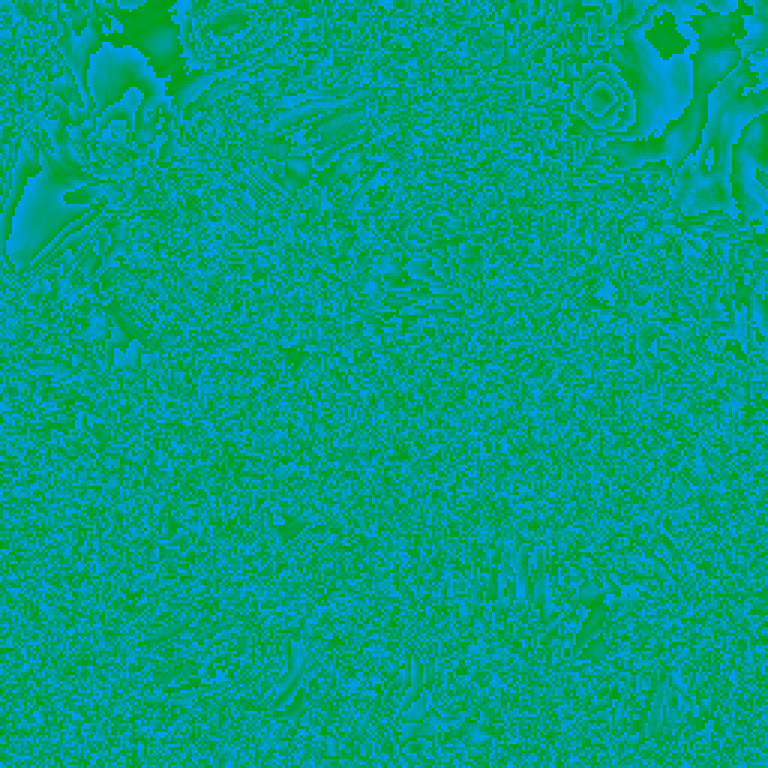
Give the GLSL for this texture, as a WebGL 2 fragment shader.

```glsl
#version 300 es
precision highp float;
precision highp int;

uniform vec2 u_resolution;
out vec4 fragColor;

// Integer hash of a lattice point, 0 to 1
float hash(vec2 p) {
    uvec2 q = uvec2(ivec2(p) + 4096);
    uint h = q.x * 73856093u ^ q.y * 19349663u;
    h = (h ^ (h >> 15)) * 2246822519u;
    h = (h ^ (h >> 13)) * 3266489917u;
    return float((h ^ (h >> 16)) >> 8) / 16777216.0;
}

float valueNoise(vec2 p) {
    vec2 cell = floor(p);
    vec2 f = p - cell;
    f = f * f * f * (f * (f * 6.0 - 15.0) + 10.0);
    return mix(mix(hash(cell), hash(cell + vec2(1, 0)), f.x),
               mix(hash(cell + vec2(0, 1)), hash(cell + vec2(1, 1)), f.x), f.y);
}

float fbm(vec2 p) {
    float sum = 0.0;
    float weight = 0.5;
    for (int octave = 0; octave < 5; octave++) {
        sum += weight * valueNoise(p);
        p = p * 2.03 + vec2(17.3, 9.1);
        weight *= 0.5;
    }
    return sum;
}

// Soft round patch of gentle slope
float patchAt(vec2 p, vec2 center, float radius) {
    vec2 d = (p - center) / radius;
    return exp(-dot(d, d));
}

// 0 where the terrain is steep, 1 where it is gentle
float calmness(vec2 p) {
    vec2 wobble = 0.08 * (vec2(valueNoise(p * 9.0), valueNoise(p * 9.0 + 31.0)) - 0.5);
    vec2 q = p + wobble;
    float calm = patchAt(q, vec2(0.16, 0.91), 0.11);
    calm = max(calm, patchAt(q, vec2(0.07, 0.71), 0.10));
    calm = max(calm, patchAt(q, vec2(0.91, 0.86), 0.16));
    calm = max(calm, 0.6 * patchAt(q, vec2(0.53, 0.62), 0.07));
    calm = max(calm, 0.6 * smoothstep(0.8, 0.98, valueNoise(p * 13.0 + 70.0)));
    return max(calm, 0.3 * smoothstep(0.65, 1.0, p.y));
}

// Wrapped height: contour bands where gentle, grain where steep
vec3 cellColor(vec2 cell) {
    vec2 p = (cell + 0.5) / 256.0;
    float calm = calmness(p);
    vec2 warp = vec2(valueNoise(p * 6.0 + 5.0), valueNoise(p * 6.0 + 47.0)) - 0.5;
    float height = fbm(p * 8.0 + 1.6 * warp) - 0.5;
    float steepness = 42.0 * pow(0.09, calm);
    float grain = 0.3 * (1.0 - calm) * (hash(cell + 600.0) - 0.5);
    float level = fract(height * steepness + grain + 0.35);
    return vec3(0.0, 0.618, mix(0.03, 1.0, pow(level, 1.06)));
}

void main() {
    // Four samples per pixel smooth the cell borders
    vec3 color = vec3(0.0);
    for (int i = 0; i < 4; i++) {
        vec2 offset = vec2(i % 2, i / 2) * 0.5 - 0.25;
        vec2 uv = (gl_FragCoord.xy + offset) / u_resolution;
        color += 0.25 * cellColor(floor(uv * 256.0));
    }
    fragColor = vec4(color, 1.0);
}
```
